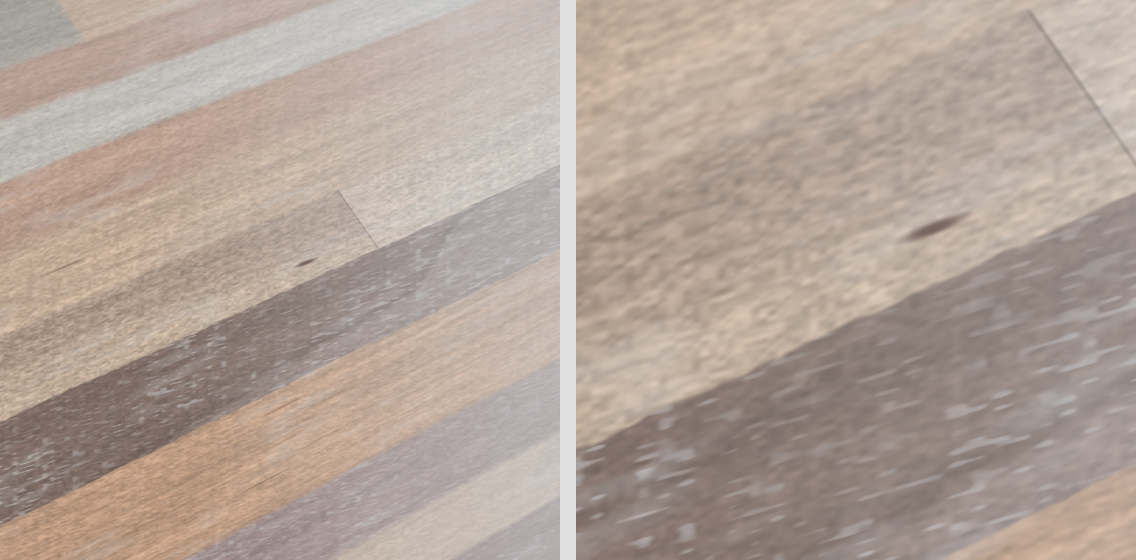
Left: the whole. Right: its middle third, enlarged.
A three.js fragment shader for this texture:

```glsl
// Worn butcher-block wood: slanted boards of mixed timber in shallow perspective.
varying vec2 vUv;

// Perspective fan: slope of the boards and its growth toward the viewer
const float SLOPE = 0.315;
const float FAN = 0.19;

// Board edges, measured down the left side
const float EDGE_1 = 0.124;
const float EDGE_2 = 0.215;
const float EDGE_3 = 0.326;
const float EDGE_4 = 0.449;
const float EDGE_5 = 0.599;
const float EDGE_6 = 0.753;
const float EDGE_7 = 0.940;
const float EDGE_8 = 1.177;
const float EDGE_9 = 1.337;
const float EDGE_10 = 1.481;

// Timber colours
const vec3 ASH = vec3(0.67, 0.655, 0.63);
const vec3 TAN = vec3(0.76, 0.69, 0.63);
const vec3 ROSE = vec3(0.71, 0.615, 0.57);
const vec3 SILVER = vec3(0.745, 0.73, 0.705);
const vec3 CORAL = vec3(0.725, 0.61, 0.545);
const vec3 HONEY = vec3(0.75, 0.66, 0.58);
const vec3 MAPLE_DARK = vec3(0.665, 0.585, 0.525);
const vec3 MAPLE = vec3(0.74, 0.66, 0.585);
const vec3 MAPLE_PALE = vec3(0.78, 0.71, 0.645);
const vec3 WALNUT = vec3(0.495, 0.425, 0.395);
const vec3 WALNUT_PALE = vec3(0.55, 0.485, 0.46);
const vec3 CHERRY = vec3(0.735, 0.60, 0.50);
const vec3 PLUM = vec3(0.61, 0.54, 0.53);
const vec3 KNOT_COLOR = vec3(0.32, 0.22, 0.19);
const vec3 HAZE = vec3(0.82, 0.83, 0.845);

const vec2 KNOT = vec2(0.547, 0.531);
const vec2 KNOT_SIZE = vec2(0.030, 0.0055);
const float KNOT_ANGLE = 0.37;
const float JOINT_FAR = 0.10;
const float JOINT_NEAR = 0.365;
const float HAZE_AMOUNT = 0.56;
const float BAND = 0.08;
const float FIBRE = 0.10;
const float PORE = 0.17;

float hash(vec2 p) {
  return fract(sin(dot(p, vec2(127.1, 311.7))) * 43758.5453);
}

float noise(vec2 p) {
  vec2 i = floor(p), f = fract(p);
  f = f * f * (3.0 - 2.0 * f);
  return mix(mix(hash(i), hash(i + vec2(1.0, 0.0)), f.x),
             mix(hash(i + vec2(0.0, 1.0)), hash(i + vec2(1.0, 1.0)), f.x), f.y);
}

float rise(float edge, float soft, float v) {
  return smoothstep(edge - soft, edge + soft, v);
}

// Sparse dark mineral streaks, one candidate per cell
float streaks(vec2 g) {
  vec2 p = g * vec2(5.0, 24.0);
  vec2 id = floor(p);
  vec2 d = fract(p) - 0.5 - 0.3 * (vec2(hash(id + 3.0), hash(id + 7.0)) - 0.5);
  float shape = 1.0 - smoothstep(0.0, 1.0, length(d / vec2(0.3, 0.09)));
  return shape * step(0.93, hash(id));
}

void main() {
  // Board space: x along the grain, y across it
  float x = vUv.x, down = 1.0 - vUv.y;
  float y = (down + SLOPE * x) / (1.0 - FAN * x);
  vec2 g = vec2(x, y);
  vec2 fine = vec2(x, down + 0.3 * x);
  float along = x - 0.7 * down;
  float focus = 1.0 - smoothstep(0.15, 0.75, abs(y - 0.84));
  float soft = mix(0.008, 0.0022, focus);
  float w = y + 0.004 * (noise(g * vec2(14.0, 5.0)) - 0.5);
  w += 0.003 * (noise(fine * vec2(90.0, 200.0)) - 0.5);

  // Boards, from far to near
  float nearJoint = rise(JOINT_NEAR, 0.003, along);
  vec3 maple = mix(MAPLE_DARK, MAPLE, rise(0.665 + 0.06 * x, 0.025, w));
  maple = mix(maple, MAPLE_PALE, nearJoint);
  float figure = 0.98 - 0.14 * x - 0.10 * smoothstep(0.73, 0.84, x);
  vec3 walnut = mix(WALNUT, WALNUT_PALE, rise(figure, 0.010, w));
  walnut *= 1.0 - 0.08 * (1.0 - smoothstep(0.0, 0.022, abs(w - figure + 0.012)));

  vec3 color = mix(ASH, TAN, rise(JOINT_FAR, 0.008, along));
  color = mix(color, ROSE, rise(EDGE_1, soft, w));
  color = mix(color, SILVER, rise(EDGE_2, soft, w));
  color = mix(color, CORAL, rise(EDGE_3, soft, w));
  color = mix(color, HONEY, rise(EDGE_4, 0.020, w));
  color = mix(color, maple, rise(EDGE_5, soft * 2.0, w));
  color = mix(color, walnut, rise(EDGE_6, soft, w));
  color = mix(color, CHERRY, rise(EDGE_7, soft, w));
  color = mix(color, PLUM, rise(EDGE_8, soft * 2.0, w));
  color = mix(color, TAN, rise(EDGE_9, soft * 2.0, w));
  color = mix(color, PLUM * 0.97, rise(EDGE_10, soft, w));

  // Fine glue line at the near butt joint
  float inMaple = rise(EDGE_5, soft, w) * (1.0 - rise(EDGE_6, soft, w));
  float seam = 1.0 - smoothstep(0.0, 0.003, abs(along - JOINT_NEAR));
  color *= 1.0 - 0.24 * seam * inMaple;

  // Broad bands, long fibres and fine pores
  float cherry = rise(EDGE_7, soft, w) * (1.0 - rise(EDGE_8, soft, w));
  float honey = rise(EDGE_4, 0.02, w) * (1.0 - rise(EDGE_5, soft, w));
  float bands = noise(g * vec2(1.8, 34.0)) - 0.5;
  float fibres = noise(g * vec2(4.0, 105.0)) + noise(g * vec2(12.0, 210.0)) - 1.0;
  float pores = noise(fine * vec2(95.0, 240.0)) + noise(fine * vec2(200.0, 330.0) + 17.0) - 1.0;
  color *= 1.0 + BAND * bands + FIBRE * fibres * (0.5 + 0.6 * cherry + 0.3 * honey);
  color *= 1.0 + PORE * pores * (0.35 + 0.45 * focus + 0.25 * inMaple);

  // Pale flecks on the dark timbers, worn patches on the rest
  float dark = rise(EDGE_6, soft, w) * (1.0 - rise(EDGE_7, soft, w));
  dark += 0.7 * rise(EDGE_8, soft, w) * (1.0 - rise(EDGE_9, soft, w));
  dark += 0.7 * rise(EDGE_10, soft, w);
  float fleck = smoothstep(0.58, 0.95, noise(fine * vec2(75.0, 270.0) + 5.0));
  float patches = smoothstep(0.35, 0.8, noise(g * vec2(6.0, 14.0)));
  color = mix(color, HAZE, fleck * (0.08 + dark * (0.16 + 0.22 * patches)));
  float wear = patches * smoothstep(0.4, 0.9, noise(g * vec2(16.0, 90.0)));
  color = mix(color, HAZE, 0.22 * wear);

  // Mineral streaks and the single knot
  color = mix(color, KNOT_COLOR, 0.40 * streaks(g) * focus * (1.0 - min(dark, 1.0)));
  float c = cos(KNOT_ANGLE), s = sin(KNOT_ANGLE);
  vec2 k = mat2(c, -s, s, c) * (vUv - KNOT);
  color = mix(color, KNOT_COLOR, 0.85 * (1.0 - smoothstep(0.2, 1.0, length(k / KNOT_SIZE))));

  // Cool window sheen from the upper right
  float sheen = smoothstep(0.15, 1.1, x + 0.25 * (vUv.y - 0.5));
  color = mix(color, HAZE, HAZE_AMOUNT * sheen);
  gl_FragColor = vec4(color, 1.0);
}
```
